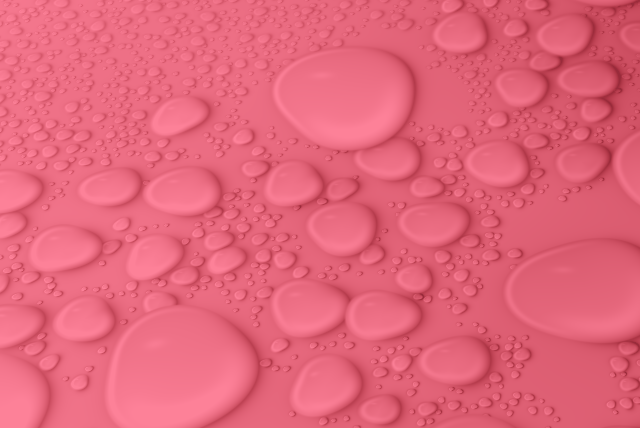
Give the GLSL for this texture, as a Shadertoy shader.

```glsl
#define DARK vec3(0.60, 0.17, 0.23)
#define LIGHT vec3(0.97, 0.48, 0.57)
#define TO_LIGHT vec2(-0.94, 0.34)
#define STRETCH 1.27
#define TILT 0.10
#define FINEST_CELL 0.021
#define CELL_GROWTH 2.04
#define LAYERS 5
#define WOBBLE 0.075
#define RIM 0.014
#define BLUR 0.005
#define CONTRAST 1.0

float hash(vec2 p) {
    return fract(sin(dot(p, vec2(127.1, 311.7))) * 43758.5453);
}

// Maps brightness to the pink ramp; red rises faster than green and blue
vec3 pinkRamp(float tone) {
    float t = clamp(tone, 0.0, 1.08);
    return mix(DARK, LIGHT, vec3(pow(t, 0.75), t, t));
}

float cellSize(int layer) {
    return FINEST_CELL * pow(CELL_GROWTH, float(layer));
}

// Center and radius of the drop in a staggered grid cell; radius 0 if empty
vec3 dropAt(vec2 id, int layer) {
    vec2 key = id + 37.0 * float(layer);
    vec2 jitter = vec2(hash(key + 5.3), hash(key + 9.7)) - 0.5;
    vec2 center = id + 0.5 + 0.45 * jitter;
    center.x += (mod(id.y, 2.0) - 0.5) * 0.5;
    center *= cellSize(layer);

    // The far left corner carries only fine mist
    bool misty = center.y > 0.68 + 0.50 * (center.x + 0.59);
    float density = layer == 4 ? 0.45 : (layer == 3 ? 0.95 : 0.70);
    if (hash(key) > density || (layer > 1 && misty)) return vec3(center, 0.0);
    float size = mix(layer > 2 ? 0.30 : 0.20, 0.42, hash(key + 2.1));
    return vec3(center, size * cellSize(layer));
}

// True where a larger drop already takes the place
bool isTaken(vec3 spot, int layer) {
    for (int k = layer + 1; k < LAYERS; k++) {
        vec2 home = floor(spot.xy / cellSize(k));
        for (int n = 0; n < 9; n++) {
            vec3 other = dropAt(home + vec2(n % 3 - 1, n / 3 - 1), k);
            if (other.z > 0.0 && length(other.xy - spot.xy) < other.z + 0.85 * spot.z) return true;
        }
    }
    return false;
}

// Adds one drop, with its cast shadow, to the tone behind it
float addDrop(float tone, float base, vec2 e, float radius, float seed, float soft) {
    float angle = atan(e.y, e.x + 1e-5);
    float r = radius * (1.0 + WOBBLE * (sin(2.0 * angle + 6.28 * seed)
                                      + 0.7 * sin(3.0 * angle + 40.0 * seed)));
    float dist = length(e) - r;
    vec2 n = e / r;
    vec2 dir = e / (length(e) + 1e-5);
    float lit = dot(dir, TO_LIGHT);
    float rim = min(0.32 * r, RIM);
    float shade = smoothstep(-0.2, 0.9, -lit);

    // Shadow on the surface, away from the light
    tone -= CONTRAST * (0.08 + 0.46 * shade) * exp(-max(dist, 0.0) / (0.8 * rim));

    // Refracted glow, dark far rim, bright near rim and a small glint
    float edge = exp(min(dist, 0.0) / rim);
    float body = 0.11 + 0.10 * (seed - 0.5) + 0.17 * dot(n, vec2(0.15, -0.8));
    float crescent = (length(n) - 0.70) / 0.17;
    body += 0.16 * exp(-crescent * crescent) * max(dot(dir, vec2(0.5, -0.86)), 0.0);
    body -= edge * (0.16 + 0.50 * shade);
    float line = (dist + 0.8 * rim) / (0.45 * rim);
    body += 0.24 * exp(-line * line) * max(lit, 0.0);
    vec2 glint = (n - vec2(-0.30, 0.42)) / vec2(0.13, 0.07);
    body += 0.12 * exp(-dot(glint, glint));

    float width = min(soft, 0.7 * r);
    return mix(tone, base + CONTRAST * body, smoothstep(width, -width, dist));
}

float addLayer(float tone, float base, vec2 q, int layer, float soft) {
    vec2 home = floor(q / cellSize(layer));
    for (int n = 0; n < 9; n++) {
        vec2 id = home + vec2(n % 3 - 1, n / 3 - 1);
        vec3 spot = dropAt(id, layer);
        if (length(q - spot.xy) > 2.2 * spot.z || isTaken(spot, layer)) continue;
        tone = addDrop(tone, base, q - spot.xy, spot.z, hash(id + 7.9), soft);
    }
    return tone;
}

void mainImage(out vec4 fragColor, in vec2 fragCoord) {
    vec2 p = fragCoord / iResolution.y;
    p.x -= 0.5 * iResolution.x / iResolution.y;

    // Slanted, foreshortened surface
    vec2 q = p * (0.88 + 0.28 * p.y);
    q = vec2(q.x / STRETCH, q.y - TILT * q.x);

    // Lighting falls off to the right, with broad uneven patches
    float base = 0.76 - 0.21 * p.x + 0.03 * p.y;
    base -= 0.22 * smoothstep(0.25, 0.85, p.x) * smoothstep(0.5, 1.0, p.y);
    base += 0.035 * sin(7.0 * p.x + 3.0 * p.y) * sin(9.0 * p.y - 2.0 * p.x);

    // Far drops are out of focus
    float far = smoothstep(0.45, 1.0, p.y);
    float soft = 1.2 / iResolution.y + BLUR * far;

    float tone = base;
    for (int k = 0; k < LAYERS; k++) {
        tone = addLayer(tone, base, q, k, soft);
        if (k == 1) tone = mix(tone, base, 0.4 * far);
    }
    fragColor = vec4(pinkRamp(tone), 1.0);
}
```
